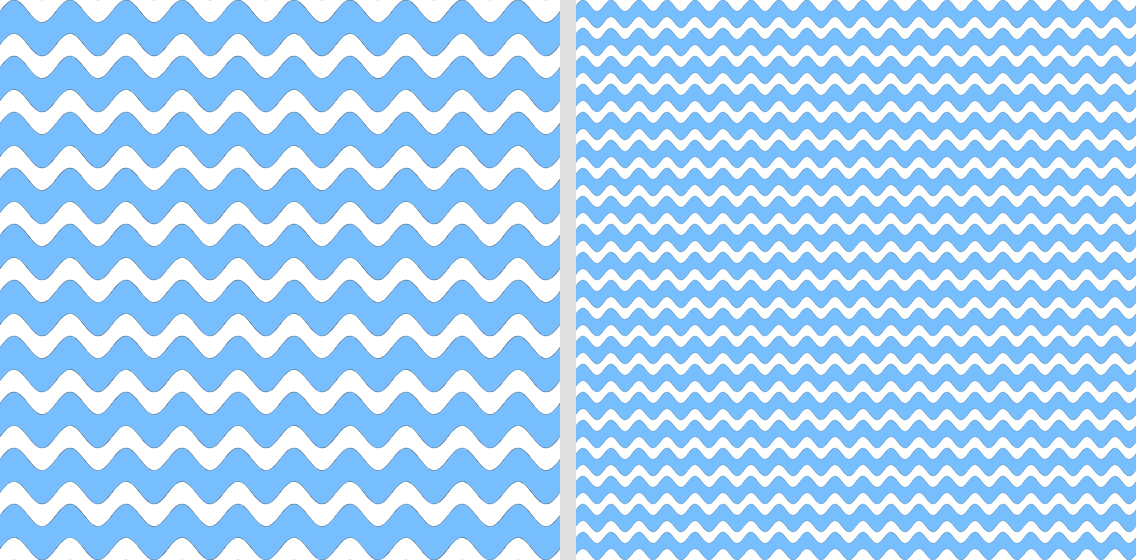
Left, the tile; right, the same tile 2 across and 2 down.
This pattern is drawn by a Shadertoy shader. Its source:

```glsl
// Stacked blue sine-wave bands on white, edged with a fine broken dark line.
#define REPEATS 10.0
#define AMPLITUDE 0.2
#define HALF_BAND 0.3
#define LINE_WIDTH 0.0068
#define DASHES 16.0
#define LINE_WEAR 0.55
#define BAND_COLOR vec3(0.467, 0.745, 1.0)
#define GROUND_COLOR vec3(1.0)
#define LINE_COLOR vec3(0.06)

const float TAU = 6.2831853;

float hash(vec2 p) {
    vec3 q = fract(vec3(p.xyx) * 0.1031);
    q += dot(q, q.yzx + 33.33);
    return fract((q.x + q.y) * q.z);
}

// Smooth noise along one row, wrapping after the given period
float wrappedNoise(float x, float row, float period) {
    float i = floor(x);
    float f = smoothstep(0.0, 1.0, x - i);
    return mix(hash(vec2(mod(i, period), row)),
               hash(vec2(mod(i + 1.0, period), row)), f);
}

// Share of a pixel-wide window that lies below the given signed distance
float coverage(float d, float pixel) {
    return clamp(0.5 - d / pixel, 0.0, 1.0);
}

void mainImage(out vec4 fragColor, in vec2 fragCoord) {
    vec2 p = fragCoord / iResolution.xy * REPEATS;
    float pixel = REPEATS / min(iResolution.x, iResolution.y);

    // Straighten the waves, then measure from the nearest band edge
    float v = p.y - AMPLITUDE * sin(TAU * p.x);
    float slope = AMPLITUDE * TAU * cos(TAU * p.x);
    float across = fract(v) - 0.5;
    float d = (abs(across) - HALF_BAND) / sqrt(1.0 + slope * slope);

    vec3 color = mix(GROUND_COLOR, BAND_COLOR, coverage(d, pixel));

    // Fine outline with uneven strength along its length
    float line = coverage(d - 0.5 * LINE_WIDTH, pixel)
               - coverage(d + 0.5 * LINE_WIDTH, pixel);
    float edgeRow = 2.0 * mod(floor(v), REPEATS) + step(0.0, across);
    float wear = wrappedNoise(p.x * DASHES, edgeRow, REPEATS * DASHES);
    color = mix(color, LINE_COLOR, line * (1.0 - LINE_WEAR * wear));

    fragColor = vec4(color, 1.0);
}
```
